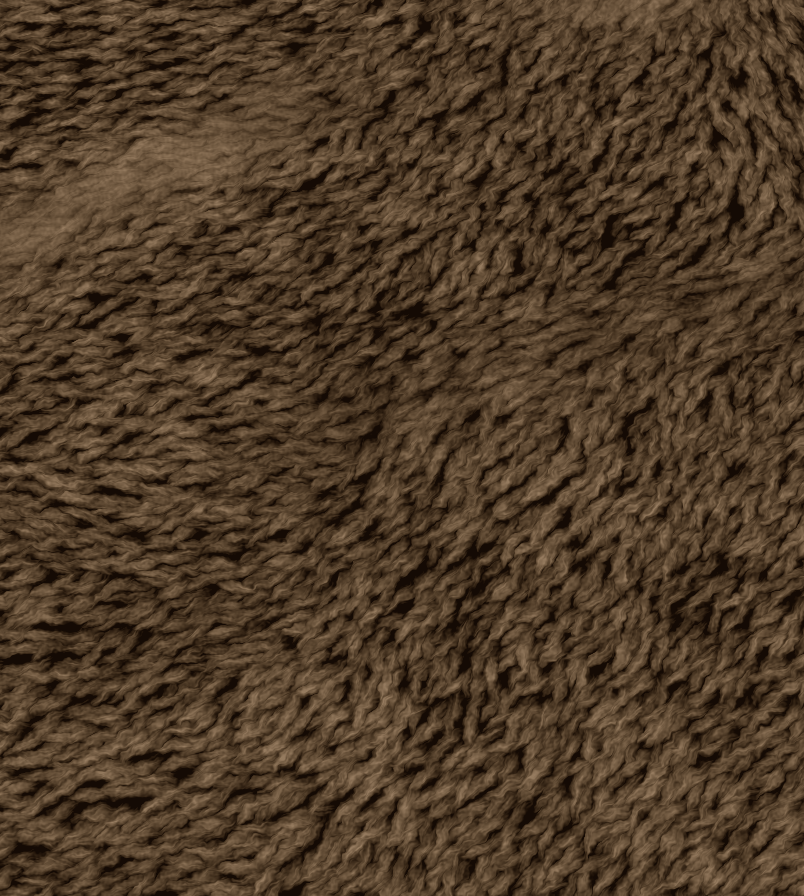
This texture is drawn by a Shadertoy shader. Its source:

```glsl
// Brown plush fur: overlapping combed tufts on softly folded fabric.

vec2 hash2(vec2 p) {
    p = vec2(dot(p, vec2(127.1, 311.7)), dot(p, vec2(269.5, 183.3)));
    return fract(sin(p) * 43758.5);
}

// Gradient noise, roughly -0.7 to 0.7
float noise(vec2 p) {
    vec2 i = floor(p), f = p - i;
    vec2 s = f * f * f * (f * (f * 6.0 - 15.0) + 10.0);
    vec2 e = vec2(0, 1);
    float a = dot(hash2(i) * 2.0 - 1.0, f);
    float b = dot(hash2(i + e.yx) * 2.0 - 1.0, f - e.yx);
    float c = dot(hash2(i + e) * 2.0 - 1.0, f - e);
    float d = dot(hash2(i + 1.0) * 2.0 - 1.0, f - 1.0);
    return mix(mix(a, b, s.x), mix(c, d, s.x), s.y);
}

float blob(vec2 p, vec2 center, vec2 radius) {
    vec2 d = (p - center) / radius;
    return exp(-dot(d, d));
}

float ridge(vec2 p, float base, float slope, float width) {
    float d = (p.y - base - slope * p.x) / width;
    return exp(-d * d);
}

// Combing angle of the pile
float combAngle(vec2 q) {
    float a = 0.42 + 0.58 * smoothstep(0.2, 0.55, q.x);
    a -= 0.4 * ridge(q, 0.44, 0.4, 0.08);
    a -= 0.3 * smoothstep(0.6, 0.85, q.x) * (1.0 - smoothstep(0.2, 0.45, q.y));
    a += 0.9 * smoothstep(0.68, 0.9, q.x) * smoothstep(0.75, 1.0, q.y);
    a -= 0.3 * (1.0 - smoothstep(0.1, 0.5, q.x)) * smoothstep(0.85, 1.1, q.y);
    return a + 0.5 * noise(q * 6.0) + 0.35 * noise(q * 17.0);
}

// Returns the pile height (x) and the strand shading (y)
vec2 tufts(vec2 q) {
    float cell = 0.0175;
    vec2 home = floor(q / cell);
    vec2 wobble = 0.006 * vec2(noise(q * 75.0), noise(q * 75.0 + 31.0));
    wobble += 0.002 * vec2(noise(q * 190.0), noise(q * 190.0 + 17.0));
    float total = 1.0, shade = 0.0;
    for (int j = -2; j <= 2; j++)
    for (int i = -2; i <= 2; i++) {
        vec2 id = home + vec2(i, j);
        vec2 place = hash2(id), trait = hash2(id + 57.3);
        vec2 center = (id + place) * cell;
        float angle = combAngle(center) + 0.9 * (trait.x - 0.5);
        vec2 dir = vec2(cos(angle), sin(angle));
        vec2 d = q + wobble - center;
        vec2 l = vec2(dot(d, dir), dot(d, vec2(-dir.y, dir.x)));
        l.y += 9.0 * (place.x - 0.5) * l.x * l.x;

        // Teardrop profile, narrow at the lower left tip
        float u = l.x / 0.0265;
        float v = l.y / (0.0105 * (0.85 + 0.35 * u));
        float height = 1.0 - u * u - v * v + 0.4 * trait.y;
        if (height > -0.2) {
            float strands = noise(l * vec2(60, 240) + 40.0 * place);
            strands += 0.8 * noise(l * vec2(110, 430) + 70.0 * trait);
            float w = exp(15.0 * height);
            total += w;
            shade += w * (0.38 * strands + 0.13 * v - 0.05 * u + 0.2 * (place.y - 0.5));
        }
    }
    return vec2(log(total) / 15.0, shade / total);
}

void mainImage(out vec4 fragColor, in vec2 fragCoord) {
    vec2 p = fragCoord / iResolution.y;
    vec2 q = p * vec2(1.0, 1.0 + 0.2 * p.y); // foreshortening toward the top
    vec2 fur = tufts(q);

    // Smooth lit crests of the folds
    float upperCrest = ridge(p, 0.73, 0.45, 0.05) * (1.0 - smoothstep(0.25, 0.48, p.x));
    float middleCrest = ridge(p, 0.4, 0.33, 0.06) * smoothstep(0.1, 0.4, p.x);
    float topCrest = blob(p, vec2(0.7, 1.0), vec2(0.11, 0.04));

    // Open, shadowed hollows
    float hollow = blob(p, vec2(0.7, 0.75), vec2(0.14, 0.06))
        + 0.8 * blob(p, vec2(0.43, 0.65), vec2(0.09, 0.04))
        + 0.8 * blob(p, vec2(0.53, 0.27), vec2(0.16, 0.1))
        + 0.9 * blob(p, vec2(0.84, 0.34), vec2(0.12, 0.06))
        + 0.9 * blob(p, vec2(0.1, 0.93), vec2(0.25, 0.06));

    float contrast = 0.72 + 0.2 * hollow;
    float softness = 1.0 - 0.6 * max(upperCrest, topCrest) - 0.3 * middleCrest;
    float tone = 0.51 + softness * (contrast * (fur.x - 0.93) + fur.y);
    tone += 0.23 * upperCrest + 0.25 * topCrest + 0.02 * middleCrest - 0.1 * hollow;
    tone += 0.2 * noise(p * 4.0 + 3.0) + 0.2 * noise(p * 20.0);
    tone += 0.2 * noise(p * 250.0 + 5.0); // fine woolly grain

    tone = clamp(tone, 0.0, 1.1);
    vec3 color = mix(vec3(0.08, 0.04, 0.015), vec3(0.54, 0.44, 0.335),
                     pow(vec3(tone), vec3(1.0, 1.05, 1.2)));
    fragColor = vec4(color, 1.0);
}
```
